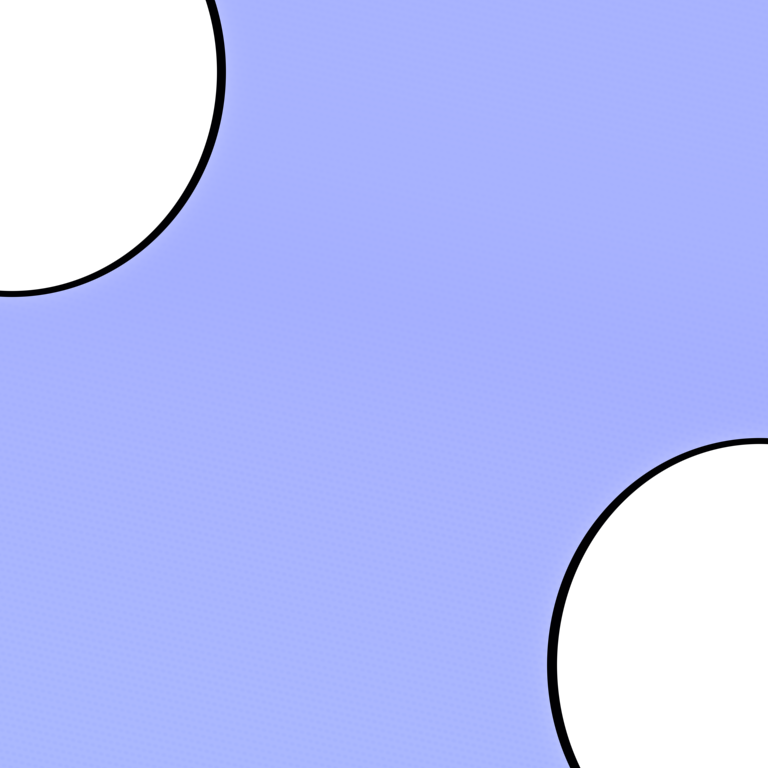
A three.js fragment shader for this background:

```glsl
// Periwinkle backdrop with a fine woven dot texture and two white discs in
// opposite corners. The discs are ellipse distance fields, inked between an
// outer and an offset inner outline, with a faint pale glow outside.

#define DOT_PITCH 0.0091
#define DOT_TILT 0.24
#define DOT_STRENGTH 0.020
#define EDGE_SOFTNESS 0.0011
#define GLOW_WIDTH 0.011
#define GLOW_STRENGTH 0.22
#define BASE_COLOR vec3(0.655, 0.698, 0.995)
#define BAND_COLOR vec3(0.640, 0.680, 0.995)
#define LOW_COLOR vec3(0.660, 0.716, 0.995)
#define INK_COLOR vec3(0.005, 0.005, 0.012)

varying vec2 vUv;

// Sine-free hash of a lattice cell
float hash(vec2 cell) {
  vec3 p = fract(vec3(cell.xyx) * 0.1031);
  p += dot(p, p.yzx + 33.33);
  return fract((p.x + p.y) * p.z);
}

// First-order signed distance to an ellipse
float ellipseDistance(vec2 p, vec2 radii) {
  float scaled = length(p / radii);
  float slope = length(p / (radii * radii));
  return scaled * (scaled - 1.0) / max(slope, 0.0001);
}

float coverage(float distanceToEdge) {
  return 1.0 - smoothstep(-EDGE_SOFTNESS, EDGE_SOFTNESS, distanceToEdge);
}

// Staggered soft dots on a tilted lattice, with slight variation per dot
float dotWeave(vec2 p) {
  vec2 q = vec2(p.x - DOT_TILT * p.y, p.y + DOT_TILT * p.x) / DOT_PITCH;
  float row = floor(q.y);
  q.x += 0.5 * mod(row, 2.0);
  vec2 offset = fract(q) - 0.5;
  float spot = 1.0 - smoothstep(0.08, 0.48, length(offset * vec2(0.85, 1.1)));
  return spot * mix(0.75, 1.0, hash(vec2(floor(q.x), row)));
}

// Slow colour drift: a slanted deeper band and a cooler lower left
vec3 backdrop(vec2 p) {
  float across = p.y + 0.20 * p.x - 0.70;
  float band = exp(-across * across / 0.018);
  float low = smoothstep(0.55, -0.05, p.y + 0.25 * p.x);
  vec3 color = mix(BASE_COLOR, BAND_COLOR, 0.75 * band);
  color = mix(color, LOW_COLOR, low);
  float texture = mix(0.35, 1.0, smoothstep(0.75, 0.30, p.y));
  return color + vec3(1.0, 0.9, 0.1) * DOT_STRENGTH * texture
    * (0.35 - dotWeave(p));
}

// Glow, then ink, then white fill
vec3 drawDisc(vec3 color, vec2 p, vec2 outerRadii, vec2 innerRadii) {
  float outer = ellipseDistance(p, outerRadii);
  float inner = ellipseDistance(p, innerRadii);
  float glow = GLOW_STRENGTH * exp(-max(outer, 0.0) / GLOW_WIDTH);
  color = mix(color, vec3(0.90, 0.91, 1.0), glow);
  color = mix(color, INK_COLOR, coverage(outer));
  return mix(color, vec3(1.0), coverage(inner));
}

void main() {
  vec3 color = backdrop(vUv);
  color = drawDisc(color, vUv - vec2(0.0156, 0.9063),
    vec2(0.2786, 0.2930), vec2(0.2669, 0.2852));
  color = drawDisc(color, vUv - vec2(0.9896, 0.1341),
    vec2(0.2773, 0.2956), vec2(0.2643, 0.2878));
  gl_FragColor = vec4(clamp(color, 0.0, 1.0), 1.0);
}
```
